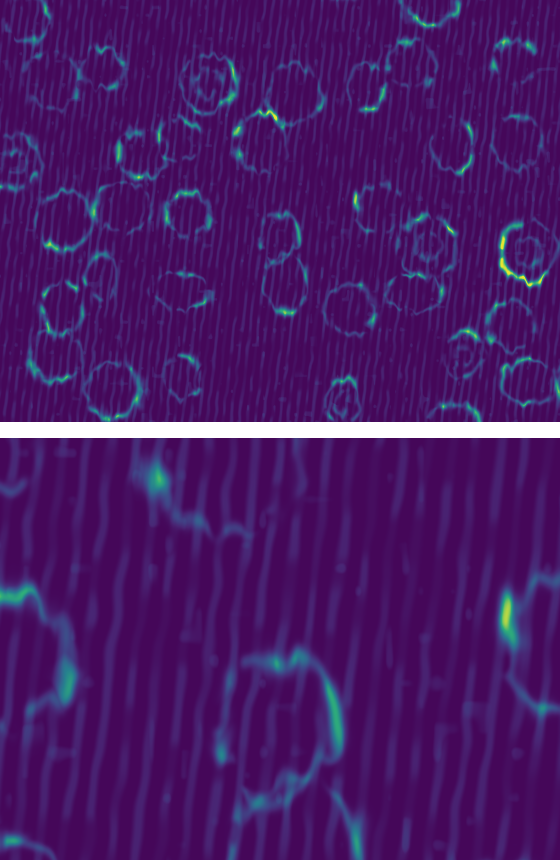
Top, the full canvas; bottom, a detail of the centre.
Reproduce this pattern procedurally as a Shadertoy shader.

```glsl
// Broken glowing rings scattered over a dark violet field of leaning dashes.
// Jittered grid cells each hold a ring whose brightness varies with direction;
// the summed scalar level is mapped through a violet-teal-yellow gradient.

const float CELL = 0.187;          // ring spacing, in canvas heights
const float STRIPE_PERIOD = 0.0192;
const float STRIPE_LEAN = 0.12;

vec2 hash22(vec2 p) {
    vec3 q = fract(p.xyx * vec3(0.1031, 0.1030, 0.0973));
    q += dot(q, q.yzx + 33.33);
    return fract((q.xx + q.yz) * q.zy);
}

float noise(vec2 p) {
    vec2 i = floor(p), f = fract(p);
    f = f * f * (3.0 - 2.0 * f);
    float low = mix(hash22(i).x, hash22(i + vec2(1, 0)).x, f.x);
    float high = mix(hash22(i + vec2(0, 1)).x, hash22(i + vec2(1, 1)).x, f.x);
    return mix(low, high, f.y);
}

float gauss(float d, float width) {
    return exp(-d * d / (width * width));
}

// Colour gradient for a level from 0 to 1
vec3 palette(float t) {
    vec3 c = mix(vec3(0.267, 0.005, 0.33), vec3(0.285, 0.14, 0.45), clamp(t / 0.12, 0.0, 1.0));
    c = mix(c, vec3(0.25, 0.27, 0.53), clamp((t - 0.12) / 0.13, 0.0, 1.0));
    c = mix(c, vec3(0.20, 0.40, 0.56), clamp((t - 0.25) / 0.12, 0.0, 1.0));
    c = mix(c, vec3(0.15, 0.50, 0.56), clamp((t - 0.37) / 0.10, 0.0, 1.0));
    c = mix(c, vec3(0.18, 0.68, 0.48), clamp((t - 0.47) / 0.18, 0.0, 1.0));
    return mix(c, vec3(0.90, 0.90, 0.20), clamp((t - 0.65) / 0.30, 0.0, 1.0));
}

// Leaning stripes broken into dashes
float stripes(vec2 p) {
    float s = (p.x - STRIPE_LEAN * p.y) / STRIPE_PERIOD;
    s += 0.25 * (noise(p * vec2(50.0, 40.0)) - 0.5);
    float across = 1.0 - smoothstep(0.04, 0.32, abs(fract(s) - 0.5));
    float dash = noise(vec2(floor(s) * 7.3, p.y * 34.0));
    return across * (0.25 + 0.75 * smoothstep(0.2, 0.7, dash));
}

// One ring: x is its line level, y its surrounding halo
vec2 ring(vec2 q, float radius, vec2 side, vec2 seed, float strength, float gaps) {
    vec2 dir = q / (length(q) + 1e-5);
    float d = length(q) - radius;
    float lit = noise(dir * 1.7 + seed) + 0.25 * dot(dir, side);
    float arc = smoothstep(0.48, 0.85, lit);
    float faint = 0.20 * gaps * gauss(d, 0.0055);
    float bright = strength * arc * (0.65 + 0.35 * gaps) * gauss(d, 0.0085);
    return vec2(faint + bright, gauss(d, 0.024) * (0.5 + 0.5 * arc));
}

// Sum of the rings in the neighbouring cells
vec2 ringField(vec2 p, float gaps) {
    vec2 home = floor(p / CELL), sum = vec2(0.0);
    for (int j = -1; j <= 1; j++)
    for (int i = -1; i <= 1; i++) {
        vec2 id = home + vec2(i, j);
        vec2 place = hash22(id + 17.0), shape = hash22(id + 71.0), kind = hash22(id + 133.0);
        if (kind.x > 0.92) continue;
        vec2 q = p - (id + 0.5 + 0.75 * (place - 0.5)) * CELL;
        q *= 1.0 + vec2(0.45, 0.75) * pow(vec2(shape.y, 1.0 - shape.y), vec2(6.0));
        float radius = mix(0.050, 0.073, shape.x);
        float angle = 1.57 + 5.0 * (kind.y - 0.5);
        vec2 side = vec2(cos(angle), sin(angle));
        float strength = mix(0.32, 0.50, place.x) + 0.25 * step(0.9, shape.x);
        sum += ring(q, radius, side, id * 5.3, strength, gaps);
        // Some rings enclose a smaller, dimmer one
        if (kind.x < 0.15)
            sum += 0.7 * ring(q, radius * 0.45, -side, id * 3.1, 0.25, gaps);
    }
    return sum;
}

void mainImage(out vec4 fragColor, in vec2 fragCoord) {
    vec2 p = fragCoord / iResolution.y;

    // Ragged outline, drawn out along the stripes
    vec2 wobble = vec2(noise(p * 38.0), noise(p * vec2(75.0, 24.0) + 40.0)) - 0.5;
    float gaps = smoothstep(0.22, 0.62, noise(p * vec2(75.0, 45.0) + 9.0));
    vec2 rings = ringField(p + wobble * vec2(0.013, 0.020), gaps);

    float streak = stripes(p);
    float flecks = smoothstep(0.82, 0.97, noise(p * vec2(80.0, 55.0) + 80.0));

    float level = 0.02 + 0.095 * streak + 0.07 * flecks;
    level += 0.075 * streak * min(rings.y, 1.0) + rings.x;
    fragColor = vec4(palette(level), 1.0);
}
```
